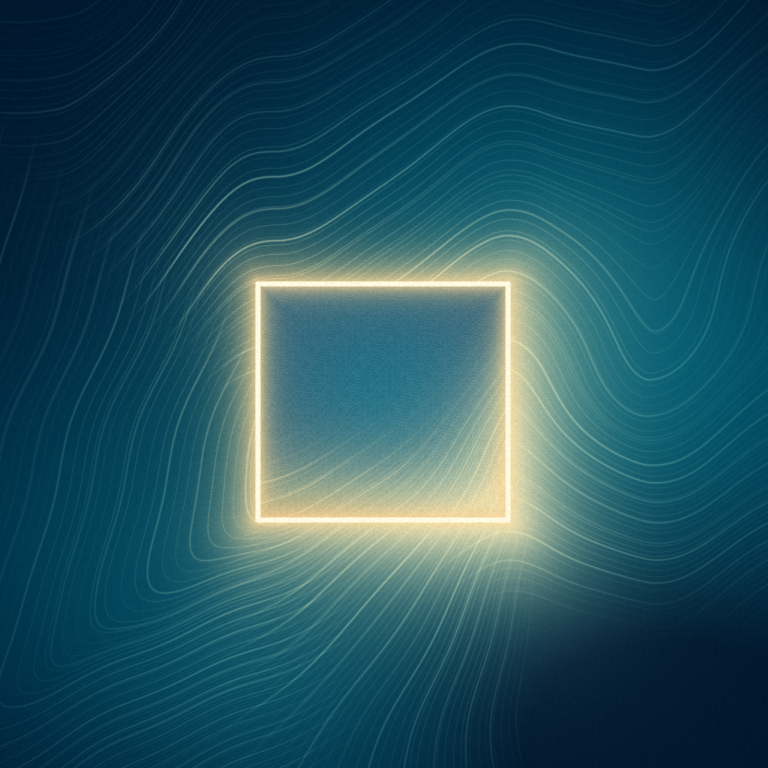
Write a Shadertoy shader that draws this background.

```glsl
// A glowing square frame in deep teal haze, wrapped by fine flowing threads.
// Haze is built from soft blobs, the frame from a box distance, and the
// threads are contour lines of four smooth fields, each faded by a mask.

const vec2 FRAME_CENTER = vec2(0.4987, 0.4766);
const vec2 FRAME_HALF = vec2(0.1628, 0.1537);
const vec3 NAVY = vec3(0.0, 0.085, 0.175);
const vec3 TEAL = vec3(0.0, 0.37, 0.46);
const vec3 MIST = vec3(0.36, 0.61, 0.59);
const vec3 SAND = vec3(0.90, 0.76, 0.53);
const vec3 CREAM = vec3(0.98, 0.91, 0.71);
const vec3 CORE = vec3(1.0, 0.98, 0.88);

float hash(vec2 p) {
    return fract(sin(dot(p, vec2(127.1, 311.7))) * 43758.545);
}

float boxDistance(vec2 p, vec2 halfSize) {
    vec2 q = abs(p) - halfSize;
    return length(max(q, 0.0)) + min(max(q.x, q.y), 0.0);
}

float blob(vec2 p, vec2 center, vec2 size) {
    vec2 q = (p - center) / size;
    return exp(-dot(q, q));
}

// Contours of a field, with a constant width and a random strength per line
float threads(float field, float count, float width, float seed) {
    float slope = length(vec2(dFdx(field), dFdy(field))) * iResolution.y;
    float t = field * count;
    float id = floor(t);
    float offset = 0.3 * (hash(vec2(id, seed)) - 0.5);
    float dist = abs(t - id - 0.5 - offset) / max(slope * count, 0.001);
    float w = max(width, 0.7 / iResolution.y);
    float strength = mix(0.25, 1.0, hash(vec2(id, seed + 7.0)));
    return strength * exp(-dist * dist / (w * w)) * width / w;
}

// Bold threads with a fainter, denser set between them
float threadPair(float field, float count, float seed) {
    return threads(field, count, 0.0014, seed)
         + 0.38 * threads(field, count * 3.3, 0.0010, seed + 3.0);
}

// Waves rising over the frame, dipping at its right side
float waveField(vec2 p) {
    float rise = 0.25 * smoothstep(0.08, 0.36, p.x)
               + 0.17 * smoothstep(0.34, 0.71, p.x)
               + 0.15 * smoothstep(0.84, 1.08, p.x);
    float level = (p.y - 0.48) / 0.19;
    float dip = 0.03 + 0.16 * exp(-level * level);
    return p.y - rise + dip * smoothstep(0.64, 0.85, p.x);
}

// Rounded loops opening toward the upper right
float loopField(vec2 p) {
    vec2 q = p - vec2(0.34, 0.29);
    float side = 0.35 * q.y - q.x;
    float under = 3.0 * (0.5 * q.x - q.y) + 0.08;
    return 0.5 * (side + under + length(vec2(side - under, 0.13)));
}

// Bent rays spreading below the frame
float fanField(vec2 p) {
    return atan(0.75 - p.x, 0.5 - p.y) + 0.9 * (0.32 - p.y) * (p.x - 0.25);
}

// Arcs inside the frame, steeper toward the right
float arcField(vec2 p) {
    float t = (p.x - 0.336) / 0.325;
    return p.y - 0.14 * t - 0.13 * t * t * t * t;
}

vec3 haze(vec2 p) {
    float light = 0.62 * blob(p, vec2(0.92, 0.50), vec2(0.34, 0.28))
                + 0.55 * blob(p, vec2(0.50, 0.45), vec2(0.42, 0.38))
                + 0.38 * blob(p, vec2(0.68, 0.78), vec2(0.32, 0.22))
                + 0.38 * blob(p, vec2(0.12, 0.25), vec2(0.32, 0.28))
                + 0.30 * blob(p, vec2(0.40, 0.05), vec2(0.25, 0.20))
                - 0.40 * blob(p, vec2(0.82, 0.08), vec2(0.22, 0.17));
    return mix(NAVY, TEAL, clamp(light, 0.0, 1.0));
}

vec3 outerGlow(vec3 color, vec2 p, float d, float side) {
    color = mix(color, MIST, mix(0.42, 0.82, side) * exp(-d / mix(0.075, 0.10, side)));
    float warm = mix(0.68, 0.95, side) * exp(-pow(d / mix(0.034, 0.065, side), 1.25));
    return mix(color, mix(SAND, CREAM, side), warm);
}

vec3 innerGlow(vec2 p, float d, float light) {
    vec3 color = mix(vec3(0.23, 0.40, 0.48), vec3(0.11, 0.43, 0.53),
                     blob(p, vec2(0.50, 0.48), vec2(0.13, 0.12)));
    color = mix(color, MIST, smoothstep(0.0, 0.6, light) * 0.75);
    color = mix(color, mix(SAND, CREAM, smoothstep(0.36, 0.62, p.x)), light * 0.9);
    return mix(color, SAND, 0.62 * exp(d / 0.017));
}

void mainImage(out vec4 fragColor, in vec2 fragCoord) {
    vec2 p = fragCoord / iResolution.xy;
    vec2 q = p - FRAME_CENTER;
    float d = boxDistance(q, FRAME_HALF);
    float outside = max(d, 0.0);
    float inside = smoothstep(0.002, -0.002, d);
    float side = smoothstep(-0.22, 0.24, q.x * 0.8 - q.y * 0.7);

    // Haze outside, tinted glass inside
    vec2 gap = max(FRAME_HALF + vec2(-q.x, q.y), 0.0);
    float right = exp(-gap.x / 0.045) * smoothstep(0.64, 0.36, p.y);
    float innerLight = clamp(exp(-gap.y / 0.055) + 0.8 * right, 0.0, 1.0);
    vec3 color = outerGlow(haze(p), p, outside, side);
    color = mix(color, innerGlow(p, min(d, 0.0), innerLight), inside);

    // Threads, gently bent by layered sines
    vec2 bent = p + 0.006 * sin(p.yx * vec2(17.0, 14.0) + vec2(0.4, 2.1))
                  + 0.003 * sin(p.yx * vec2(31.0, 37.0));
    float upper = smoothstep(0.12, 0.32, p.y + 0.9 * (p.x - 0.66));
    float below = smoothstep(0.35, 0.30, p.y);
    float flow = threadPair(waveField(bent), 24.0, 1.0) * upper * smoothstep(0.16, 0.30, p.y);
    flow += threadPair(loopField(bent), 22.0, 2.0) * (1.0 - upper) * smoothstep(0.50, 0.30, p.x);
    flow += threadPair(fanField(bent), 17.0, 4.0) * below
          * smoothstep(0.25, 0.42, p.x) * smoothstep(0.72, 0.60, p.x);
    flow *= (1.0 - inside) * exp(-outside * 4.2);
    float arcs = threadPair(arcField(bent), 42.0, 5.0) * inside * smoothstep(0.04, 0.45, innerLight);
    vec3 threadColor = mix(vec3(0.30, 0.66, 0.68), CREAM, exp(-outside / 0.16));
    color = mix(color, threadColor, clamp(0.75 * flow + 0.42 * arcs, 0.0, 1.0));

    // Bright frame and its halo
    float edge = abs(d);
    color = mix(color, vec3(1.0, 0.86, 0.60), 0.75 * exp(-edge / 0.0085));
    float aa = 0.8 / iResolution.y;
    color = mix(color, CORE, smoothstep(0.0036 + aa, 0.0030 - aa, edge));

    // Fine grain
    float grain = hash(floor(p * 512.0)) - 0.5;
    color += grain * mix(0.012, 0.045, exp(-outside / 0.08));
    fragColor = vec4(clamp(color, 0.0, 1.0), 1.0);
}
```
